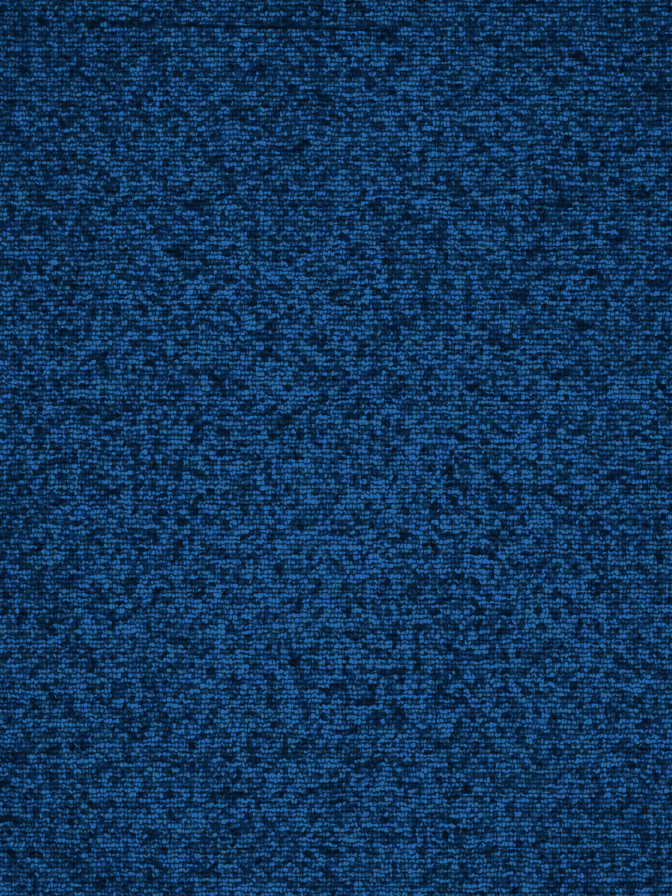
A Shadertoy shader for this texture:

```glsl
const float ROWS = 180.0;         // knitted rows per canvas height
const float COLUMNS = 230.0;      // stitches per the same length
const vec3 SHADOW = vec3(0.010, 0.040, 0.085);
const vec3 NAVY = vec3(0.047, 0.192, 0.338);
const vec3 BRIGHT = vec3(0.145, 0.390, 0.635);

float hash(vec2 p) {
    return fract(sin(dot(p, vec2(127.1, 311.7))) * 43758.5453);
}

float noise(vec2 p) {
    vec2 i = floor(p);
    vec2 f = fract(p);
    f = f * f * (3.0 - 2.0 * f);
    float low = mix(hash(i), hash(i + vec2(1.0, 0.0)), f.x);
    float high = mix(hash(i + vec2(0.0, 1.0)), hash(i + vec2(1.0, 1.0)), f.x);
    return mix(low, high, f.y);
}

// Rounded loop of yarn: 1 at the centre of a cell, 0 in the gaps
float loopHeight(vec2 cellPos, float size) {
    vec2 d = (cellPos - 0.5) * vec2(1.7, 2.15) / size;
    return 1.0 - smoothstep(0.25, 1.15, length(d));
}

// Mottled yarn: short runs of dark or light along a row, broken by stitches
float yarnTone(vec2 cell) {
    float run = noise(vec2(cell.x * 0.5 + 37.0 * hash(vec2(cell.y, 4.0)), cell.y));
    float stitch = hash(cell + 17.0);
    return smoothstep(0.08, 0.78, mix(run, stitch, 0.48));
}

// Small uneven shifts that make the loops ragged
vec2 ragged(vec2 p) {
    return vec2(noise(p * 1.3 + 21.0), noise(p * 1.3 + 63.0)) - 0.5;
}

// Brightness of the knit at a point, with wavering rows and columns
float knit(vec2 uv) {
    vec2 p = uv * vec2(COLUMNS, ROWS);
    vec2 shift = ragged(p);
    p.y += 0.6 * noise(p * vec2(0.10, 0.15)) + 0.55 * shift.y;
    float row = floor(p.y);
    p.x += 0.5 * hash(vec2(row, 9.0)) + 0.75 * shift.x;
    vec2 cell = floor(p);
    float size = mix(0.9, 1.2, hash(cell + 5.0));
    float tone = mix(0.38, 1.04, yarnTone(cell));
    float relief = mix(0.34, 1.12, loopHeight(fract(p), size));
    float fibre = noise(p * vec2(1.9, 1.7) + 80.0) - 0.5;
    float gap = smoothstep(0.56, 0.84, noise(p * vec2(0.75, 1.1) + 140.0));
    return (tone * relief + 0.30 * fibre) * (1.0 - 0.58 * gap);
}

// Light falls off towards the edges, most of all at the top
float lighting(vec2 uv, float aspect) {
    vec2 d = (uv - vec2(0.53 * aspect, 0.42)) / vec2(aspect, 1.0);
    float falloff = 1.10 - 0.50 * dot(d, d);
    float patches = noise(uv * vec2(5.0, 9.0)) - 0.5;
    return falloff * (1.0 + 0.05 * patches);
}

// Thin fold running almost level
float crease(vec2 uv, vec2 a, vec2 b, float width) {
    vec2 ab = b - a;
    float along = clamp(dot(uv - a, ab) / dot(ab, ab), 0.0, 1.0);
    return 1.0 - smoothstep(0.3 * width, width, length(uv - a - ab * along));
}

vec3 dye(float t) {
    vec3 dark = mix(SHADOW, NAVY, clamp(t * 2.0, 0.0, 1.0));
    return mix(dark, BRIGHT, clamp(t * 2.0 - 1.0, 0.0, 1.1));
}

vec3 fabric(vec2 uv, float aspect) {
    float t = 1.09 * knit(uv) * lighting(uv, aspect);
    float fold = crease(uv, vec2(0.17 * aspect, 0.974), vec2(0.59 * aspect, 0.966), 0.0026);
    t *= 1.0 - 0.6 * fold;
    float hue = noise(uv * vec2(COLUMNS, ROWS) * 0.6 + 11.0) - 0.5;
    return dye(t) * (1.0 + hue * vec3(0.0, -0.06, 0.10));
}

void mainImage(out vec4 fragColor, in vec2 fragCoord) {
    float aspect = iResolution.x / iResolution.y;
    vec3 colour = vec3(0.0);
    // Four samples per pixel smooth the stitch edges
    for (int i = 0; i < 4; i++) {
        vec2 offset = vec2(float(i & 1), float(i >> 1)) * 0.5 - 0.25;
        colour += fabric((fragCoord + offset) / iResolution.y, aspect);
    }
    fragColor = vec4(colour * 0.25, 1.0);
}
```
